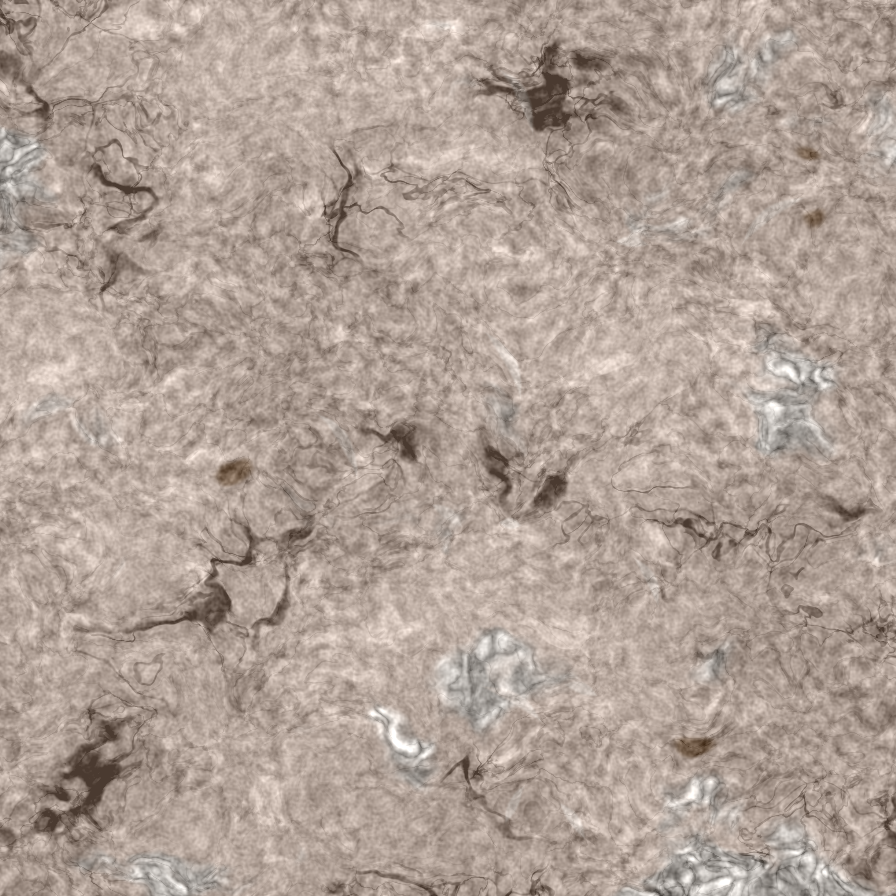
Write a Shadertoy shader that draws this texture.

```glsl
#define STONE vec3(0.71, 0.647, 0.607)
#define CRYSTAL vec3(0.70, 0.69, 0.675)
#define RUST vec3(0.42, 0.33, 0.25)
#define SHELL vec3(0.83, 0.79, 0.76)
#define CRACK_DEPTH 0.32
#define SCRIBBLE_DEPTH 0.14
#define GRAIN 0.30
#define CLAST_SCALE 9.0
#define SHELL_COUNT 12
#define RUST_COUNT 4

float hash(vec2 p) {
    vec3 q = fract(p.xyx * 0.1031);
    q += dot(q, q.yzx + 33.33);
    return fract((q.x + q.y) * q.z);
}

vec2 hash2(vec2 p) {
    return vec2(hash(p), hash(p + vec2(57.3, 19.7)));
}

mat2 rotation(float angle) {
    float c = cos(angle), s = sin(angle);
    return mat2(c, -s, s, c);
}

float cornerSlope(vec2 cell, vec2 offset) {
    return dot(hash2(cell + offset) * 2.0 - 1.0, -offset);
}

// Gradient noise, centred on zero
float noise(vec2 p) {
    vec2 i = floor(p), f = p - i;
    vec2 u = f * f * f * (f * (f * 6.0 - 15.0) + 10.0);
    vec4 n;
    for (int k = 0; k < 4; k++) {
        vec2 corner = vec2(k & 1, k >> 1);
        n[k] = cornerSlope(i, corner) + dot(hash2(i + corner) * 2.0 - 1.0, f);
    }
    return mix(mix(n.x, n.y, u.x), mix(n.z, n.w, u.x), u.y);
}

float fbm(vec2 p, int octaves) {
    float sum = 0.0, amplitude = 1.0;
    mat2 turn = 2.0 * rotation(0.6);
    for (int i = 0; i < octaves; i++) {
        sum += amplitude * noise(p);
        p = turn * p + 13.7;
        amplitude *= 0.5;
    }
    return sum;
}

// Jagged line along the zero level of the noise
float vein(vec2 p, float width) {
    return 1.0 - smoothstep(width * 0.25, width, abs(fbm(p, 5)));
}

// Voronoi fragments: x = gap to the border, y = random id
vec2 clasts(vec2 p) {
    vec2 cell = floor(p);
    float nearest = 9.0, second = 9.0, id = 0.0;
    for (int y = -1; y <= 1; y++)
    for (int x = -1; x <= 1; x++) {
        vec2 c = cell + vec2(x, y);
        float d = length(c + hash2(c) - p);
        if (d < nearest) {
            second = nearest;
            nearest = d;
            id = hash(c + 91.0);
        } else second = min(second, d);
    }
    return vec2(second - nearest, id);
}

void mainImage(out vec4 fragColor, in vec2 fragCoord) {
    vec2 p = fragCoord / iResolution.y;
    vec2 warp = vec2(fbm(p * 7.0 + 3.1, 4), fbm(p * 7.0 + 41.3, 4));
    vec2 w = (p + 0.05 * warp) * vec2(0.88, 1.12);

    // Regions: broken zones, crystal pockets and calm fragments
    float broken = smoothstep(-0.05, 0.32, fbm(w * 3.3 + 8.4, 4));
    float pocket = smoothstep(0.18, 0.36, fbm(w * 4.0 + 27.6, 5));
    vec2 clast = clasts(w * CLAST_SCALE + 5.0);
    float calm = smoothstep(0.68, 0.72, clast.y) * smoothstep(0.03, 0.12, clast.x);
    float rough = mix(1.0, 0.4, calm * (1.0 - pocket));

    // Cloudy stone with sharp grain
    float fine = fbm(p * 68.0 + 2.0 * warp, 3);
    float tone = 0.10 * fbm(p * 2.6 + 17.0, 3) + 0.13 * rough * fbm(w * 17.0, 4);
    tone += 0.05 * (clast.y - 0.5) + GRAIN * fine * mix(0.5, 0.9, rough);
    tone += 0.12 * noise(p * 243.0 + 0.37);
    vec3 color = mix(STONE, CRYSTAL, 0.85 * pocket);

    // Crystal threads and pale flakes
    float threads = abs(noise(p * 52.0 + 5.0 * warp));
    tone += pocket * (0.9 * threads - 0.13);
    tone += 0.10 * smoothstep(0.22, 0.42, fbm(w * vec2(13.0, 19.0) + 63.0, 4));

    // Shell slivers
    for (int i = 0; i < SHELL_COUNT; i++) {
        vec2 seed = vec2(i, 7.0);
        vec2 q = rotation(2.4 * hash(seed + 31.0) - 1.2) * (p - hash2(seed));
        float halfLength = mix(0.012, 0.045, hash(seed + 53.0));
        q.y += 5.0 * q.x * q.x + 0.008 * warp.x;
        float thickness = 0.006 * (1.0 - pow(q.x / halfLength, 2.0));
        color = mix(color, SHELL, 0.8 * smoothstep(0.002, -0.002, abs(q.y) - thickness));
    }

    // Rust blots
    for (int i = 0; i < RUST_COUNT; i++) {
        vec2 seed = vec2(i, 23.0);
        vec2 q = (p - hash2(seed) + 0.03 * warp) * vec2(0.7, 1.2);
        float radius = mix(0.008, 0.02, hash(seed + 11.0));
        color = mix(color, RUST, 0.85 * smoothstep(0.005, -0.005, length(q) - radius));
    }

    // Cracks from broad to hairline, with stained surroundings
    float stain = 1.0 - smoothstep(0.0, 0.22, abs(fbm(w * 3.0 + 12.0, 5)));
    float broad = vein(w * 3.0 + 12.0, 0.036) * smoothstep(0.0, 0.6, broken);
    float middle = vein(w * 9.0 + 35.0, 0.036) * mix(0.1, 1.0, broken);
    float border = (1.0 - smoothstep(0.0, 0.035, clast.x)) * broken;
    float scribble = vein(w * 24.0 + 71.0, 0.06) * mix(0.45, 1.0, broken) * rough;
    tone -= 0.09 * stain * broken + SCRIBBLE_DEPTH * scribble;
    tone -= CRACK_DEPTH * max(broad, max(0.75 * middle, 0.5 * border));

    fragColor = vec4(clamp(color + max(tone, -0.42), 0.0, 1.0), 1.0);
}
```
